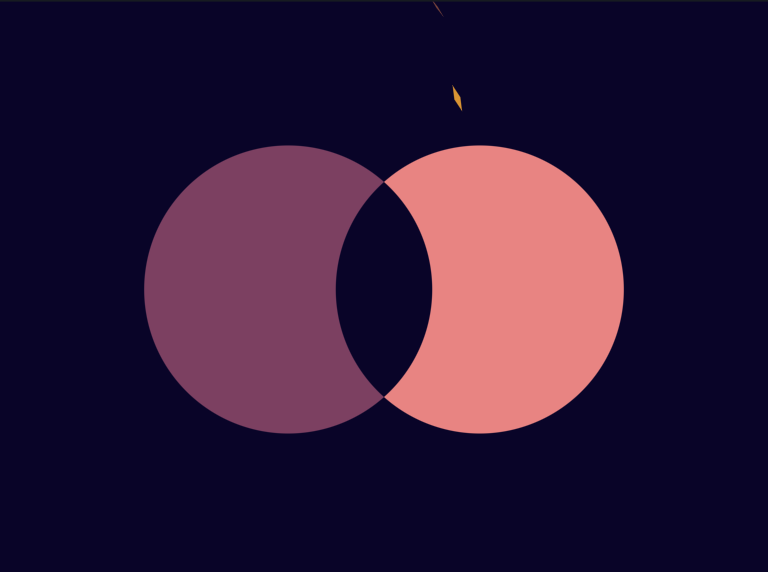
Reproduce this background procedurally as a Shadertoy shader.

```glsl
const vec3 NIGHT = vec3(0.035, 0.017, 0.158);
const vec3 PLUM = vec3(0.485, 0.250, 0.382);
const vec3 CORAL = vec3(0.910, 0.518, 0.508);
const vec3 AMBER = vec3(0.850, 0.580, 0.200);
const vec3 RUST = vec3(0.480, 0.270, 0.230);
const vec3 SLATE = vec3(0.090, 0.105, 0.130);

// Soft coverage of a signed distance, negative inside
float coverage(float dist, float soft) {
    return 1.0 - smoothstep(-soft, soft, dist);
}

float circleDistance(vec2 p, vec2 center, float radius) {
    return length(p - center) - radius;
}

// Sliver from tip to tip, widest in the middle
float sliverDistance(vec2 p, vec2 tipA, vec2 tipB, float halfWidth) {
    vec2 axis = tipB - tipA;
    float t = clamp(dot(p - tipA, axis) / dot(axis, axis), 0.0, 1.0);
    float width = halfWidth * (1.0 - abs(2.0 * t - 1.0));
    return length(p - tipA - axis * t) - width;
}

void mainImage(out vec4 fragColor, in vec2 fragCoord) {
    // Canvas height is one unit, x is centred
    vec2 p = vec2(fragCoord.x - 0.5 * iResolution.x, fragCoord.y) / iResolution.y;
    float soft = 0.8 / iResolution.y;

    // Two discs whose overlap is left empty
    vec2 spread = vec2(0.1675, 0.0);
    vec2 middle = vec2(0.0, 0.4939);
    float radius = 0.2518;
    float left = coverage(circleDistance(p, middle - spread, radius), soft);
    float right = coverage(circleDistance(p, middle + spread, radius), soft);
    vec3 color = NIGHT;
    color = mix(color, PLUM, left * (1.0 - right));
    color = mix(color, CORAL, right * (1.0 - left));

    // Small slivers above the discs
    float flake = sliverDistance(p, vec2(0.1200, 0.8505), vec2(0.1365, 0.8058), 0.0056);
    float streak = sliverDistance(p, vec2(0.0820, 1.0030), vec2(0.1035, 0.9715), 0.0014);
    color = mix(color, AMBER, coverage(flake, soft));
    color = mix(color, RUST, coverage(streak, soft));

    // Thin strip along the top
    color = mix(color, SLATE, coverage(0.9972 - p.y, soft));

    fragColor = vec4(color, 1.0);
}
```
